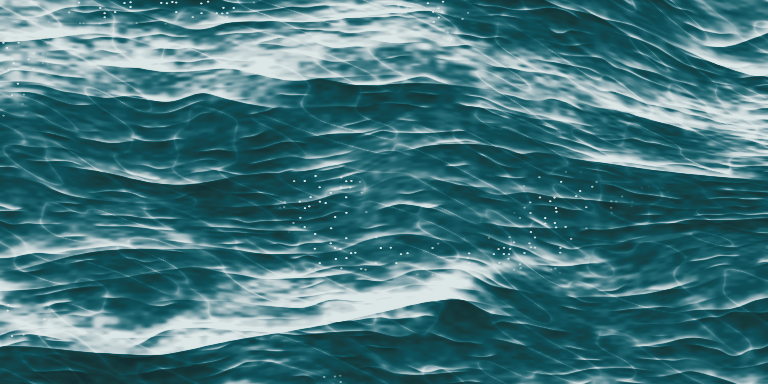
Reproduce this texture procedurally as a Shadertoy shader.

```glsl
// Choppy teal sea seen from above, with streaked foam bands and broken crests.
#define SWELL_FREQ 4.5
#define RIPPLE_FREQ 13.0
#define CHOP_FREQ 29.0
#define FOAM_BANDS 1.6
#define STREAK_GAIN 0.33
#define WISP_GAIN 0.22
#define BRIGHTNESS 0.0

const vec3 ABYSS  = vec3(0.07, 0.19, 0.20);
const vec3 TROUGH = vec3(0.08, 0.24, 0.25);
const vec3 DEEP   = vec3(0.05, 0.31, 0.35);
const vec3 TEAL   = vec3(0.12, 0.40, 0.44);
const vec3 HAZE   = vec3(0.29, 0.51, 0.55);
const vec3 SPRAY  = vec3(0.51, 0.65, 0.68);
const vec3 FOAM   = vec3(0.75, 0.81, 0.82);
const vec3 GLINT  = vec3(0.86, 0.90, 0.90);

float hash(vec2 p) {
    vec3 q = fract(p.xyx * vec3(0.1031, 0.1030, 0.0973));
    q += dot(q, q.yzx + 33.33);
    return fract((q.x + q.y) * q.z);
}

float noise(vec2 p) {
    vec2 i = floor(p), f = fract(p);
    f = f * f * (3.0 - 2.0 * f);
    return mix(mix(hash(i), hash(i + vec2(1, 0)), f.x),
               mix(hash(i + vec2(0, 1)), hash(i + vec2(1, 1)), f.x), f.y);
}

// Noise with zero mean and unit deviation
float unitNoise(vec2 p) { return (noise(p) - 0.5) * 4.66; }

// How strongly one crest row breaks at position x
float crestStrength(float x, float row) {
    return smoothstep(0.35, 0.78, noise(vec2(x + row * 3.7, row * 7.31)));
}

// Rows of waves: sharp bright lip, fading foam above, shadow beneath
float waves(vec2 p, float freq) {
    vec2 w = p * freq;
    float phase = w.y + noise(w * vec2(0.30, 0.45) + freq)
                + 0.25 * noise(w * vec2(0.9, 0.8) + 7.0);
    float row = floor(phase), s = phase - row;
    float lip = 2.2 * crestStrength(w.x * 0.5, row);
    float nextLip = 2.2 * crestStrength(w.x * 0.5, row + 1.0);
    float body = lip * exp(-6.0 * s) - 0.41 * nextLip * smoothstep(0.2, 1.0, s);
    float soft = clamp(1.5 * fwidth(phase), 0.001, 0.5);
    return mix(body, nextLip, smoothstep(1.0 - soft, 1.0, s));
}

float band(float offset, float width) {
    return exp(-offset * offset / (width * width));
}

// Large drifting sheets of foam
float foamBands(vec2 p) {
    p.y += 0.035 * unitNoise(p * vec2(3.0, 5.0)) + 0.012 * unitNoise(p * vec2(11.0, 19.0));
    float top = 0.88 - 0.27 * smoothstep(1.0, 2.1, p.x) + 0.035 * sin(6.0 * p.x - 4.0);
    float upper = band(p.y - top, 0.085);
    float left = band(p.y - 0.25 + 0.27 * p.x, 0.06) * smoothstep(0.95, 0.6, p.x);
    float middle = band(p.y - 0.17 - 0.07 * p.x, 0.05)
                 * smoothstep(0.5, 0.7, p.x) * smoothstep(1.75, 1.4, p.x);
    return upper + left + middle;
}

// Sparse clustered droplets
float droplets(vec2 p) {
    vec2 g = p * 75.0, cell = floor(g);
    float seed = hash(cell + 41.0);
    vec2 centre = 0.3 + 0.4 * vec2(hash(cell + 5.0), hash(cell + 17.0));
    float cluster = smoothstep(0.68, 0.85, noise(p * vec2(3.5, 6.0) + 23.0));
    float d = length((fract(g) - centre) * vec2(0.8, 1.0));
    return cluster * step(0.88, seed) * smoothstep(0.28, 0.10, d);
}

float ramp(float z, float low, float high) {
    return clamp((z - low) / (high - low), 0.0, 1.0);
}

// Maps light level to sea colour
vec3 seaColour(float z) {
    vec3 c = mix(ABYSS, TROUGH, ramp(z, -2.3, -1.4));
    c = mix(c, DEEP, ramp(z, -1.4, -0.54));
    c = mix(c, TEAL, ramp(z, -0.54, 0.09));
    c = mix(c, HAZE, ramp(z, 0.09, 0.54));
    c = mix(c, SPRAY, ramp(z, 0.54, 0.95));
    c = mix(c, FOAM, ramp(z, 0.95, 1.6));
    return mix(c, GLINT, ramp(z, 1.6, 2.5));
}

void mainImage(out vec4 fragColor, in vec2 fragCoord) {
    vec2 p = fragCoord / iResolution.y;

    // Bend the surface so ripples follow the swell
    vec2 q = p;
    q.y += 0.22 * smoothstep(1.0, 2.1, p.x) * smoothstep(0.3, 0.75, p.y);
    q.y += 0.022 * unitNoise(p * vec2(2.6, 3.4) + 3.0);

    float foam = foamBands(p);
    float light = BRIGHTNESS + FOAM_BANDS * (foam - 0.23);
    light += 0.33 * unitNoise(q * vec2(3.0, 6.5) + 11.0);
    light += waves(q, SWELL_FREQ);
    light += 0.85 * waves(q + 2.3, RIPPLE_FREQ);
    light += 0.65 * waves(q + 5.1, CHOP_FREQ);

    // Fine streaks, stronger inside the foam
    float streaks = 0.75 * unitNoise(q * vec2(19.0, 68.0))
                  + 0.65 * unitNoise(q * vec2(47.0, 125.0) + 9.0);
    light += STREAK_GAIN * (0.75 + 0.6 * foam) * streaks;

    // Thin wisps sliding down the wave faces
    vec2 slide = vec2(q.x - 0.4 * q.y, q.y + 0.45 * q.x);
    float wisp = exp(-4.0 * abs(unitNoise(slide * vec2(7.0, 24.0) + 31.0)));
    light += WISP_GAIN * (wisp - 0.2) * 4.0;

    vec3 colour = mix(seaColour(light), GLINT, droplets(p));
    fragColor = vec4(colour, 1.0);
}
```
